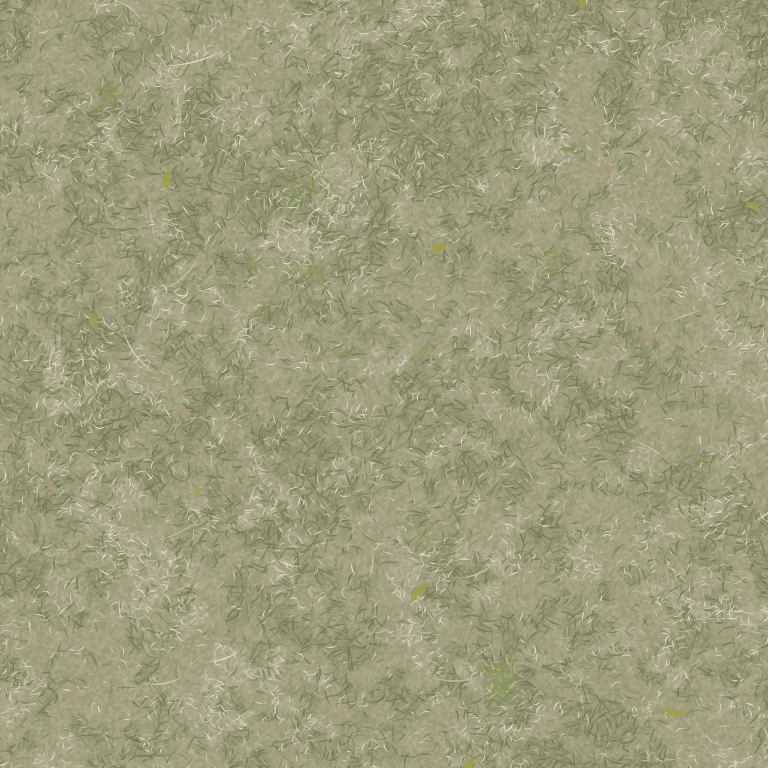
Give the GLSL for this texture, as a WebGL 2 fragment shader.

```glsl
#version 300 es
precision highp float;
// Worn lawn seen from above: dusty soil with small mossy tufts, covered by
// layers of thin green blades, crisp pale straw and a few fallen leaves.
// Patches are blended cellular noise; every stroke is a bent, tapered spindle.

#define BLADE_LAYERS 7
#define STRAW_LAYERS 5
#define BLADE_CELLS 60.0
#define STRAW_CELLS 74.0
#define BLADE_SIZE vec2(0.0150, 0.0012)
#define STRAW_SIZE vec2(0.0088, 0.0008)
#define LEAN 0.6
#define SPREAD 2.4
#define BLADE_OPACITY 0.78
#define STRAW_OPACITY 0.90
#define GRAIN 0.075

uniform vec2 u_resolution;
out vec4 fragColor;

const vec3 SOIL = vec3(0.642, 0.630, 0.512);
const vec3 DUST = vec3(0.695, 0.680, 0.580);
const vec3 MOSS = vec3(0.582, 0.586, 0.455);
const vec3 BLADE_DARK = vec3(0.430, 0.455, 0.315);
const vec3 BLADE_LIGHT = vec3(0.595, 0.605, 0.455);
const vec3 BLADE_FRESH = vec3(0.530, 0.610, 0.290);
const vec3 STRAW_DULL = vec3(0.720, 0.705, 0.595);
const vec3 STRAW_PALE = vec3(0.920, 0.900, 0.830);
const vec3 LEAF_YELLOW = vec3(0.640, 0.620, 0.270);
const vec3 LEAF_BROWN = vec3(0.670, 0.600, 0.490);

vec3 hash3(vec2 p) {
    vec3 q = fract(p.xyx * vec3(0.1031, 0.1030, 0.0973));
    q += dot(q, q.yxz + 33.33);
    return fract((q.xxy + q.yzz) * q.zyx);
}

// Cellular noise: random cell values blended by distance to jittered points.
float cellBlend(vec2 p) {
    vec2 base = floor(p);
    float total = 0.0, weights = 0.0;
    for (int j = -1; j <= 1; j++)
    for (int i = -1; i <= 1; i++) {
        vec2 id = base + vec2(i, j);
        vec3 h = hash3(id);
        vec2 d = id + h.xy - p;
        float w = exp(-6.0 * dot(d, d));
        total += w * h.z;
        weights += w;
    }
    return total / weights;
}

// Shared drift of direction, so that neighbouring strokes lie alike.
float flow(vec2 p) {
    return 0.7 * sin(p.x * 31.0 + 2.0 * sin(p.y * 23.0)) + 0.5 * sin(p.y * 47.0 - p.x * 19.0);
}

// One scattered layer of spindles; size is half length and half width.
// Returns coverage and a random tone for the topmost stroke.
vec2 strokes(vec2 p, float cells, float seed, vec2 size, float bend, float density) {
    float soft = 0.5 / min(u_resolution.x, u_resolution.y);
    vec2 grid = p * cells + hash3(vec2(seed, 4.0)).xy;
    vec2 best = vec2(0.0);
    for (int j = -1; j <= 1; j++)
    for (int i = -1; i <= 1; i++) {
        vec2 id = floor(grid) + vec2(i, j);
        vec3 place = hash3(id + seed * 17.0);
        vec3 form = hash3(id + seed * 17.0 + 191.7);
        vec2 q = (grid - id - place.xy) / cells;
        float angle = LEAN + flow(id / cells) + (place.z - 0.5) * SPREAD;
        float c = cos(angle), s = sin(angle);
        q = vec2(c * q.x + s * q.y, c * q.y - s * q.x);
        float halfLength = size.x * mix(0.35, 1.0, form.x);
        float t = q.x / halfLength;
        q.y += bend * halfLength * (form.y * 2.0 - 1.0) * (t * t - 0.3);
        float d = max(abs(q.x) - halfLength, abs(q.y) - size.y * (1.0 - t * t));
        float cover = 1.0 - smoothstep(-soft, soft, d);
        cover *= smoothstep(form.z - 0.05, form.z + 0.05, density);
        if (cover > best.x) best = vec2(cover, fract(form.x * 7.0 + form.y * 5.0));
    }
    return best;
}

void main() {
    vec2 p = gl_FragCoord.xy / min(u_resolution.x, u_resolution.y);

    // Patch maps, warped by sines so their outlines stay ragged
    vec2 warped = p + 0.006 * sin(p.yx * 63.0 + 2.0 * sin(p * 41.0));
    float patches = 0.27 * cellBlend(warped * 7.0 + 11.0)
                  + 0.35 * cellBlend(warped * 24.0 + 37.0)
                  + 0.38 * cellBlend(warped * 54.0 + 71.0);
    float green = smoothstep(0.38, 0.74, patches);
    float litter = 0.4 * cellBlend(warped * 13.0 + 131.0)
                 + 0.6 * cellBlend(warped * 37.0 + 173.0);
    float bare = smoothstep(0.45, 0.85, litter) * (1.0 - 0.6 * green);
    float fresh = smoothstep(0.88, 0.97, cellBlend(warped * 19.0 + 211.0));

    // Soil, dust and moss
    vec3 color = mix(SOIL, DUST, 0.5 * bare);
    color = mix(color, MOSS, 0.75 * green);
    color += GRAIN * (cellBlend(p * 270.0) - 0.5);

    // Green blades, thickest in the mossy tufts
    for (int i = 0; i < BLADE_LAYERS; i++) {
        vec2 b = strokes(p, BLADE_CELLS, float(i) + 1.0, BLADE_SIZE, 0.4, 0.05 + 0.9 * green);
        vec3 tint = mix(BLADE_DARK, BLADE_LIGHT, b.y);
        tint = mix(tint, BLADE_FRESH, 0.7 * fresh);
        color = mix(color, tint, BLADE_OPACITY * b.x);
    }

    // Short straw, gathered on the bare spots
    for (int i = 0; i < STRAW_LAYERS; i++) {
        vec2 s = strokes(p, STRAW_CELLS, float(i) + 21.0, STRAW_SIZE, 0.6, 0.07 + 0.7 * bare);
        color = mix(color, mix(STRAW_DULL, STRAW_PALE, s.y * s.y), STRAW_OPACITY * s.x);
    }

    // Rare long stalks and fallen leaves
    vec2 stalk = strokes(p, 9.0, 41.0, vec2(0.040, 0.0011), 0.25, 0.20);
    color = mix(color, mix(STRAW_DULL, STRAW_PALE, stalk.y), 0.9 * stalk.x);
    vec2 leaf = strokes(p, 9.0, 53.0, vec2(0.019, 0.0048), 0.6, 0.20);
    vec3 leafTint = mix(LEAF_YELLOW, LEAF_BROWN, smoothstep(0.45, 0.65, leaf.y));
    color = mix(color, leafTint, 0.85 * leaf.x);

    fragColor = vec4(clamp(color, 0.0, 1.0), 1.0);
}
```
